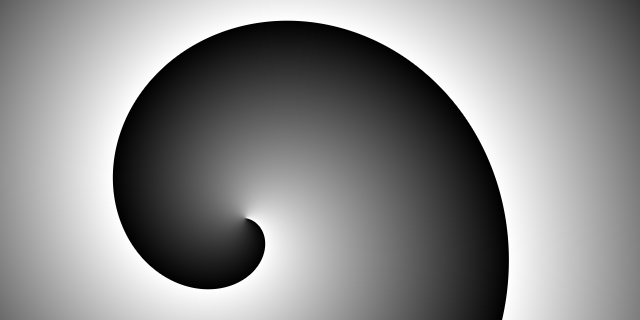
This background is drawn by a WebGL 2 fragment shader. Its source:

```glsl
#version 300 es
precision highp float;
// Archimedean spiral ramp: grey fades outward from white to black, one turn per step.

uniform vec2 u_resolution;
out vec4 fragColor;

const float TAU = 6.2831853;

// Sawtooth falling from 1 to 0 over each unit of phase, with its jump softened.
float smoothSaw(float phase, float width) {
    float offset = fract(phase + 0.5) - 0.5;
    return clamp(offset / width + 0.5, 0.0, 1.0) - offset;
}

void main() {
    // Canvas heights, measured from the spiral's eye
    vec2 p = (gl_FragCoord.xy - 0.5 * u_resolution) / u_resolution.y;
    p -= vec2(-0.232, -0.182);

    // Phase grows with radius and with anticlockwise angle
    float radius = max(length(p), 1e-4);
    float phase = 1.2 * radius + atan(p.y, p.x) / TAU + 0.026;

    // Phase covered by one pixel, from the radial and angular slopes
    float slope = length(vec2(1.2, 1.0 / (TAU * radius)));
    float width = min(slope / u_resolution.y, 0.5);

    fragColor = vec4(vec3(smoothSaw(phase, width)), 1.0);
}
```
